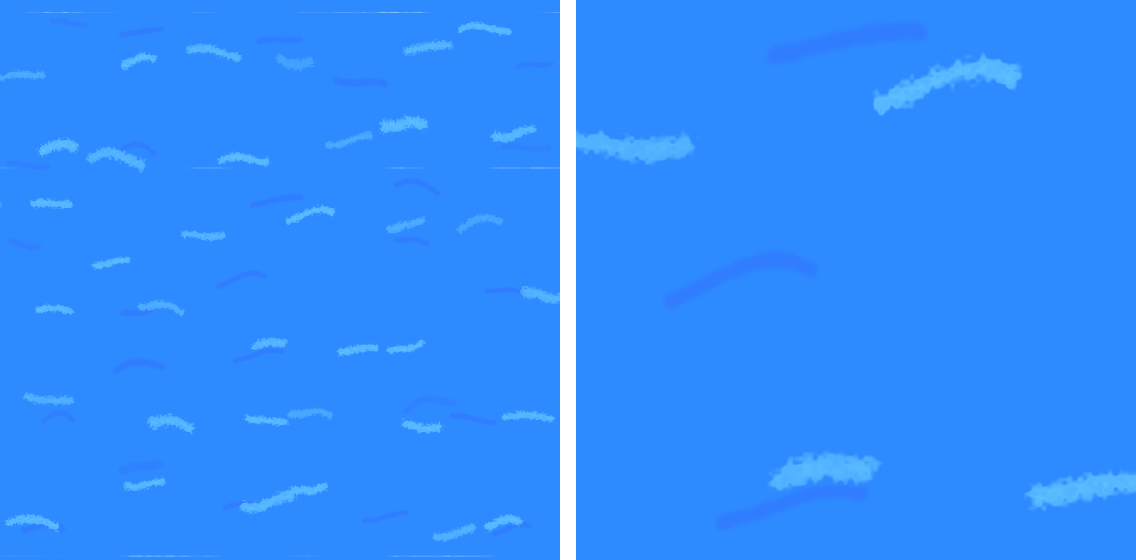
Left: the whole. Right: its middle third, enlarged.
A Shadertoy shader for this texture:

```glsl
// Flat blue water with short, gently arched brush strokes in light and dark blue.
// Each jittered grid cell holds one chalky stroke; faint broken hairlines
// cross the surface near the top, the middle and the bottom.

const vec3 WATER  = vec3(0.18, 0.54, 1.00);
const vec3 SHADOW = vec3(0.19, 0.485, 1.00);
const vec3 FOAM   = vec3(0.365, 0.745, 1.00);
const vec3 GLINT  = vec3(0.70, 0.88, 1.00);

float hash(vec2 p) {
    vec3 q = fract(p.xyx * vec3(0.1031, 0.1030, 0.0973));
    q += dot(q, q.yzx + 33.33);
    return fract((q.x + q.y) * q.z);
}

float noise(vec2 p) {
    vec2 cell = floor(p), f = fract(p);
    f = f * f * (3.0 - 2.0 * f);
    float low  = mix(hash(cell), hash(cell + vec2(1, 0)), f.x);
    float high = mix(hash(cell + vec2(0, 1)), hash(cell + vec2(1, 1)), f.x);
    return mix(low, high, f.y);
}

// Random value in [low, high] for one property of a cell
float pick(vec2 cell, float property, float low, float high) {
    return mix(low, high, hash(cell + property * vec2(17.3, 41.7) + 60.0));
}

// Distance to a bent horizontal stroke, in units of its radius
float strokeDistance(vec2 p, float halfLength, float radius, float tilt, float bend, float wave) {
    float t = clamp(p.x / halfLength, -1.0, 1.0);
    float spine = tilt * t * halfLength + bend * (0.6 - t * t) + wave * sin(3.0 * t);
    float overshoot = max(abs(p.x) - halfLength, 0.0);
    return length(vec2(overshoot, p.y - spine)) / radius;
}

// Coverage of all strokes in a jittered grid; grain roughens their edges
float strokeLayer(vec2 uv, vec2 grid, float seed, float radius, float grain, float softness) {
    vec2 home = floor(uv * grid);
    float coverage = 0.0;
    for (int j = -1; j <= 1; j++)
    for (int i = -1; i <= 1; i++) {
        vec2 cell = home + vec2(i, j);
        vec2 id = cell + seed;
        vec2 jitter = vec2(pick(id, 1.0, 0.12, 0.88), pick(id, 2.0, 0.15, 0.85));
        vec2 p = uv - (cell + jitter) / grid;

        float halfLength = pick(id, 3.0, 0.024, 0.043);
        float tilt = pick(id, 4.0, -0.20, 0.27);
        float bend = pick(id, 5.0, -0.007, 0.014);
        float wave = pick(id, 6.0, -0.003, 0.003);
        float heavy = pow(hash(id + 91.0), 5.0);
        float lean = pick(id, 7.0, -0.3, 0.3) * p.x / halfLength;
        float width = radius * (pick(id, 8.0, 0.85, 1.1) + 0.6 * heavy * (1.0 + lean));
        float strength = 1.0 - 0.5 * pow(hash(id + 123.0), 4.0);

        float d = strokeDistance(p, halfLength, width, tilt, bend, wave) + grain;
        coverage = max(coverage, strength * (1.0 - smoothstep(1.0 - softness, 1.0, d)));
    }
    return coverage;
}

// Thin broken line: 'across' is the distance to it, 'along' runs beside it
float hairline(float across, float along, float seed, float pixel) {
    float line = 1.0 - smoothstep(0.0, max(0.0014, pixel), abs(across));
    float dashes = smoothstep(0.45, 0.85, noise(vec2(along * 11.0, seed)));
    float wear = 0.3 + 0.7 * noise(vec2(along * 120.0, seed + 5.0));
    return line * dashes * wear;
}

void mainImage(out vec4 fragColor, in vec2 fragCoord) {
    vec2 uv = fragCoord / iResolution.xy;
    float pixel = 1.0 / iResolution.y;

    // Chalky grain, fine and coarse
    float fine = noise(uv * 330.0) - 0.5;
    float coarse = noise(uv * 130.0 + 70.0) - 0.5;

    // Dark strokes lie soft and smooth under the light ones
    float dark = strokeLayer(uv, vec2(5.0), 7.0, 0.0072, 0.25 * coarse, 0.65);
    float light = strokeLayer(uv, vec2(6.0), 31.0, 0.0089, 0.75 * fine + 0.3 * coarse, 0.6);
    light *= 0.9 + 0.3 * fine;

    // Worn hairlines on the surface
    float glint = hairline(uv.y - 0.978, uv.x, 3.0, pixel);
    glint = max(glint, hairline(uv.y - 0.700, uv.x, 12.0, pixel));
    glint = max(glint, hairline(uv.y - 0.007, uv.x, 25.0, pixel));

    vec3 color = mix(WATER, SHADOW, 0.85 * dark);
    color = mix(color, FOAM, clamp(light, 0.0, 1.0));
    color = mix(color, GLINT, 0.75 * glint);
    fragColor = vec4(color, 1.0);
}
```
